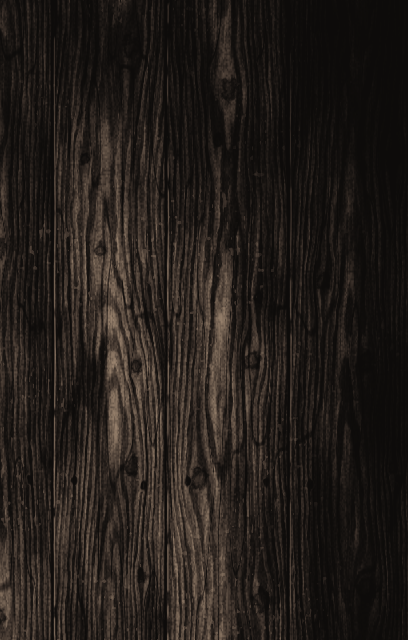
Give the GLSL for this texture, as a WebGL 1 fragment shader.

```glsl
precision highp float;
// Dark weathered timber: four upright planks with arched grain, knots and nails.
uniform vec2 u_resolution;

// Lengths are in canvas heights.
const float ASPECT = 0.637;
const float FIRST_SEAM = 0.082;
const float PLANK_PITCH = 0.1698;
const float PITCH_GROWTH = 0.0072;
const float SEAM_WIDTH = 0.0024;
const float RING_DENSITY = 132.0;
const float KNOTS_PER_PLANK = 6.0;
const float NAIL_ROW = 0.247;
const float NAIL_INSET = 0.035;
const float NAIL_RADIUS = 0.0045;
const float EXPOSURE = 1.62;
const float SOFT_LIMIT = 0.75;
const vec3 GROOVE_COLOR = vec3(0.050, 0.043, 0.038);
const vec3 BROWN_COLOR = vec3(0.235, 0.192, 0.165);
const vec3 PALE_COLOR = vec3(0.620, 0.530, 0.445);

float hash(vec2 p) {
  p = fract(p * vec2(0.1031, 0.1137));
  p += dot(p, p.yx + 33.33);
  return fract((p.x + p.y) * p.x * 17.3);
}

float noise(vec2 p) {
  vec2 i = floor(p), f = fract(p);
  f = f * f * (3.0 - 2.0 * f);
  i += 200.0;
  return mix(mix(hash(i), hash(i + vec2(1, 0)), f.x),
             mix(hash(i + vec2(0, 1)), hash(i + vec2(1, 1)), f.x), f.y);
}

float fbm(vec2 p) {
  float sum = 0.0, amp = 0.53;
  for (int i = 0; i < 4; i++) {
    sum += amp * noise(p);
    p = p * 2.03 + 17.1;
    amp *= 0.5;
  }
  return sum;
}

float seamX(float i) {
  return FIRST_SEAM + i * (PLANK_PITCH + PITCH_GROWTH * i);
}

// Pool of light at the lower left, fading to the right and the top.
float lighting(vec2 uv) {
  float side = mix(1.0, 0.15, smoothstep(0.42, 0.94, uv.x));
  float top = mix(1.0, 0.33, smoothstep(0.45, 1.0, uv.y));
  return side * top * mix(0.8, 1.0, smoothstep(0.0, 0.2, uv.x));
}

void main() {
  vec2 uv = gl_FragCoord.xy / u_resolution;
  vec2 p = uv * vec2(ASPECT, 1.0);
  float pixel = 1.0 / u_resolution.y;
  p.x += 0.0016 * (noise(vec2(3.0, p.y * 9.0)) - 0.5);

  // Plank under this point
  float id = -1.0;
  for (int i = 0; i < 3; i++) id += step(seamX(float(i)), p.x);
  float left = seamX(id), right = seamX(id + 1.0);
  float seed = id * 13.7 + 31.0;

  // Knots push the grain aside
  float bend = 0.0, knot = 0.0, knotRim = 0.0;
  for (float i = 0.0; i < KNOTS_PER_PLANK; i++) {
    vec2 key = vec2(seed, i * 5.3 + 2.0);
    float across = hash(key), along = hash(key + 41.0);
    float radius = mix(0.006, 0.015, hash(key + 83.0));
    vec2 center = vec2(mix(left, right, 0.2 + 0.6 * across),
                       (i + 0.15 + 0.7 * along) / KNOTS_PER_PLANK);
    vec2 q = (p - center) * vec2(1.0, 0.75);
    float dist = length(q) / radius + 1.1 * (fbm(p * 120.0) - 0.5);
    float reach = length(q * vec2(1.0, 0.55)) / radius;
    bend -= 0.8 * q.x * exp(-0.28 * reach * reach);
    knot = max(knot, 1.0 - smoothstep(0.5, 1.4, dist));
    knotRim = max(knotRim, exp(-14.0 * (dist - 0.8) * (dist - 0.8)));
  }

  // Growth rings: arches along the heart, straight lines toward the edges
  float heartX = 0.5 * (left + right) + 0.03 * (noise(vec2(seed, p.y * 3.0)) - 0.5);
  float d = p.x + bend - heartX;
  d += 0.009 * (fbm(vec2(p.x * 16.0 + seed, p.y * 5.0)) - 0.5);
  float arch = 0.008 + 0.05 * noise(vec2(seed + 7.0, p.y * 3.2 + seed));
  float rings = sqrt(d * d + arch * arch) * RING_DENSITY * mix(0.92, 1.25, hash(vec2(seed, 4.0)));
  rings += 0.7 * (fbm(vec2(p.x * 110.0, p.y * 24.0)) - 0.5);

  // Sharp dark groove per ring, with a thin bright crest beside it
  float phase = fract(rings);
  float grooveDist = min(phase, 1.0 - phase);
  float ringDepth = mix(0.45, 1.0, noise(vec2(floor(rings + 0.5) * 3.7, p.y * 7.0 + seed)));
  float grooveHalf = 0.06 + 0.13 * noise(vec2(floor(rings + 0.5) * 5.1, p.y * 12.0));
  float groove = ringDepth * (1.0 - smoothstep(grooveHalf, grooveHalf + 0.2, grooveDist));
  float crest = exp(-pow((phase - 0.36) / 0.14, 2.0)) * noise(vec2(floor(rings) * 7.3, p.y * 30.0));
  float ridge = (0.62 + 0.55 * crest) * (1.0 - groove);

  // Fibres, stains and the paler heart
  float fibre = noise(vec2((p.x + bend) * 500.0, p.y * 34.0));
  float streak = fbm(vec2((p.x + bend) * 120.0, p.y * 4.0 + seed));
  float grit = noise(p * vec2(480.0, 330.0));
  float stain = fbm(vec2(p.x * 17.0 + seed, p.y * 5.5));
  float heart = exp(-d * d / 0.0004);
  float tone = (0.10 + 0.66 * ridge) * (0.62 + 0.6 * fibre) * (0.62 + 0.7 * grit);
  tone *= mix(0.48, 1.25, smoothstep(0.25, 0.7, stain)) * (0.85 + 0.45 * heart);
  tone *= mix(0.6, 1.2, smoothstep(0.3, 0.65, streak));

  // Pale splinters and fine dark cracks
  float patches = smoothstep(0.42, 0.65, fbm(p * 13.0));
  float fleck = smoothstep(0.8, 0.92, noise(p * vec2(300.0, 120.0) + seed));
  tone += 0.3 * fleck * patches;
  float crack = abs(noise(vec2((p.x + bend) * 55.0 + seed, p.y * 5.0)) - 0.5);
  tone *= mix(0.35, 1.0, smoothstep(0.005, 0.035, crack));
  tone *= 1.0 - 0.4 * knot - 0.4 * knotRim;

  // Paired nail heads, each with a worn bright rim
  vec2 nail = vec2(min(p.x - left, right - p.x) - NAIL_INSET, (p.y - NAIL_ROW) * 0.65);
  nail.y += 0.008 * (hash(vec2(seed, step(heartX, p.x))) - 0.5);
  float nailDist = length(nail) - NAIL_RADIUS * (0.75 + 0.5 * noise(p * 160.0));
  tone += 0.3 * exp(-pow(nailDist / 0.0013, 2.0)) * step(0.0, nail.x);
  tone *= mix(0.15, 1.0, smoothstep(-pixel, pixel + 0.001, nailDist));

  // Dark gaps with a chipped pale edge on their right
  float gapDist = min(p.x - left, right - p.x);
  float chip = smoothstep(0.25, 0.6, noise(vec2(seed, p.y * 45.0)));
  float lip = exp(-pow((p.x - left - SEAM_WIDTH - 0.001) / 0.0012, 2.0));
  tone *= mix(0.6, 1.0, smoothstep(0.0, 0.012, gapDist));
  tone += 0.75 * lip * chip;
  tone *= smoothstep(SEAM_WIDTH - 0.001 - pixel, SEAM_WIDTH + pixel, gapDist);

  // Light, soft highlight limit and tint
  tone *= EXPOSURE * lighting(uv);
  tone /= 1.0 + SOFT_LIMIT * tone;
  vec3 color = mix(GROOVE_COLOR, BROWN_COLOR, smoothstep(0.0, 0.42, tone));
  color = mix(color, PALE_COLOR, smoothstep(0.25, 1.0, tone));
  gl_FragColor = vec4(color, 1.0);
}
```
